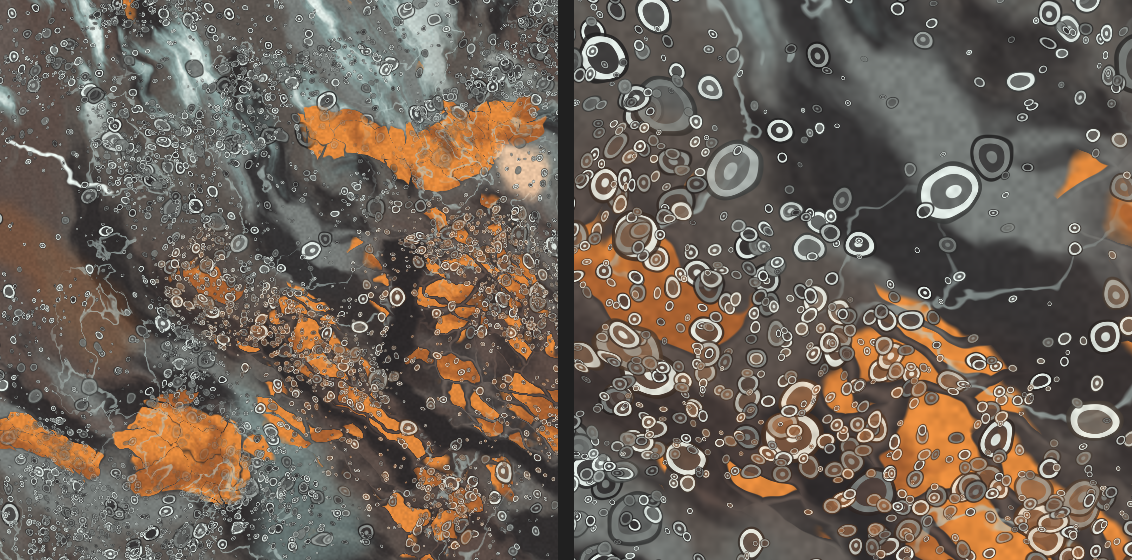
Left, the full canvas; right, a detail of the centre.
This texture is drawn by a Shadertoy shader. Its source:

```glsl
// Acrylic pour painting: icy streaks, copper islands, dark rivers and ringed paint cells.
#define FLOW_STRETCH 2.0
#define WARP 0.13
#define ISLAND_SCALE 27.0
#define CELL_LAYERS 11
#define CELL_SCALE 15.0
#define CELL_GROWTH 1.17
#define RING_WIDTH 0.17
#define LACE 0.6

const vec3 INK = vec3(.16, .15, .155), UMBER = vec3(.36, .335, .315);
const vec3 PLUM = vec3(.36, .29, .265), SLATE = vec3(.47, .49, .48);
const vec3 TEAL = vec3(.52, .62, .61), ICE = vec3(.91, .95, .93);
const vec3 BEIGE = vec3(.9, .74, .6), RUST = vec3(.66, .38, .19);
const vec3 COPPER = vec3(.89, .54, .24);

vec3 hash3(vec2 p) {
  vec3 q = fract(p.xyx * vec3(.1031, .103, .0973));
  q += dot(q, q.yxz + 33.33);
  return fract((q.xxy + q.yzz) * q.zyx);
}

float noise(vec2 p) {
  vec2 i = floor(p), f = fract(p);
  f = f * f * (3. - 2. * f);
  return mix(mix(hash3(i).x, hash3(i + vec2(1, 0)).x, f.x),
    mix(hash3(i + vec2(0, 1)).x, hash3(i + 1.).x, f.x), f.y);
}

mat2 rotation(float a) { return mat2(cos(a), sin(a), -sin(a), cos(a)); }

float fbm(vec2 p) {
  float sum = 0., amp = .515;
  for (int i = 0; i < 5; i++) {
    sum += amp * noise(p);
    p = rotation(.6) * p * 2.03 + 7.1;
    amp *= .5;
  }
  return sum;
}

// Coordinates along and across the pour, steeper toward the top
vec2 flowFrame(vec2 p) {
  float angle = mix(.5, 1.08, smoothstep(.35, .8, p.y));
  angle -= .5 * smoothstep(.65, 1., p.x) * smoothstep(.5, .8, p.y);
  return rotation(angle) * (p - vec2(.45, .5)) / vec2(FLOW_STRETCH, 1);
}

// Distance to the segment from ends.xy to ends.zw
float segment(vec2 p, vec4 ends) {
  vec2 ab = ends.zw - ends.xy, ap = p - ends.xy;
  return length(ap - ab * clamp(dot(ap, ab) / dot(ab, ab), 0., 1.));
}

float pool(vec2 p, vec4 ends, float r) {
  return 1. - smoothstep(.5 * r, 1.4 * r, segment(p, ends));
}

// Gap between the two nearest seeds, and a random value of the nearest
vec2 islands(vec2 p) {
  float near = 9., next = 9., id = 0.;
  for (int k = 0; k < 9; k++) {
    vec2 cell = floor(p) + vec2(k % 3, k / 3) - 1.;
    vec3 h = hash3(cell + 50.);
    float d = length(cell + h.xy - p);
    if (d < near) { next = near; near = d; id = h.z; }
    else next = min(next, d);
  }
  return vec2(next - near, id);
}

// Ringed cells in clusters, from large to tiny
vec3 addCells(vec3 color, vec2 p, float solid, float broken) {
  for (int i = 0; i < CELL_LAYERS; i++) {
    float layer = float(i), scale = CELL_SCALE * pow(CELL_GROWTH, layer);
    mat2 turn = rotation(layer * 1.7 + .4);
    vec2 q = turn * p * scale, id = floor(q);
    vec3 h = hash3(id + layer * 37. + 200.), g = hash3(id + layer * 53. + 400.);
    float radius = mix(.12, .33, h.z * h.z);
    vec2 centre = .5 + (h.xy - .5) * (.9 - 2. * radius);
    vec2 home = (id + centre) * turn / scale;
    float cluster = smoothstep(.4, .75, noise(home * 9. + 11.));
    float quiet = pool(home, vec4(0, .62, .22, .5), .12);
    float shown = step(g.x, (.1 + .55 * cluster) * (1. - .75 * quiet));
    float rho = length((q - id - centre) * vec2(1, .85 + .3 * g.z)) / radius;
    float aa = .7 * scale / (radius * iResolution.y);
    shown *= (1. - .8 * solid) * (1. - smoothstep(1. - aa, 1. + aa, rho));
    float ring = 1. - smoothstep(RING_WIDTH - aa, RING_WIDTH + aa, abs(rho - .73) * 1.4);
    float eye = (1. - smoothstep(.25 - aa, .25 + aa, rho)) * step(.55, h.x);
    vec3 core = mix(mix(INK, SLATE, g.y), mix(PLUM, RUST, g.y), broken * .8);
    vec3 pale = mix(mix(SLATE, ICE, smoothstep(.1, .7, g.z)), BEIGE, .5 * broken * g.y);
    color = mix(color, core * (1. - .45 * smoothstep(.6, 1., rho)), .85 * shown);
    color = mix(color, pale, max(ring, eye) * shown * .95);
  }
  return color;
}

void mainImage(out vec4 fragColor, in vec2 fragCoord) {
  vec2 uv = fragCoord / iResolution.xy;
  vec2 swirl = vec2(fbm(uv * 6.), fbm(uv * 6. + 19.)) - .5;
  vec2 p = uv + WARP * swirl, flow = flowFrame(p);

  // Veils of grey, plum and black
  float streak = fbm(flow * vec2(7, 9)), veil = fbm(flow * vec2(11, 20) + 7.);
  vec3 color = mix(UMBER, SLATE, smoothstep(.44, .64, streak));
  color = mix(color, PLUM, .7 * smoothstep(.48, .64, fbm(flow * vec2(6, 10) + 31.)));
  color = mix(color, INK, .85 * smoothstep(.54, .68, fbm(flow * vec2(8, 13) + 63.)));
  color = mix(color, RUST, .3 * pool(p, vec4(0, .55, .2, .42), .06));

  // Icy streaks at the top, pale drift at the bottom
  float crest = smoothstep(.55, .87, uv.y + .4 * (streak - .5));
  crest *= 1. - .6 * smoothstep(.65, .85, uv.x);
  float drift = .6 * pool(p, vec4(.48, .3, .56, .05), .07);
  color = mix(color, TEAL, max(crest * smoothstep(.43, .58, veil), drift));
  color = mix(color, ICE, .9 * crest * smoothstep(.53, .67, veil));

  // Dark rivers
  float river = min(segment(p, vec4(.71, .55, .7, .35)), segment(p, vec4(.7, .35, .78, .2)));
  river = min(river, segment(p, vec4(.78, .2, 1.05, .15)));
  river = min(river, .008 + segment(p, vec4(.47, .45, .52, .34)));
  river = min(river, .008 + segment(p, vec4(.52, .34, .72, .14)));
  river = 1. - smoothstep(.016, .032, river + .05 * (veil - .5));

  // Copper: solid pools and a broken field of islands
  float solid = max(pool(p, vec4(.58, .78, .71, .73), .032), pool(p, vec4(.75, .73, .93, .8), .055));
  solid = max(solid, pool(p, vec4(.29, .22, .38, .17), .075));
  solid = max(solid, pool(p, vec4(0, .21, .17, .19), .035));
  float broken = max(pool(p, vec4(.8, .5, .92, .3), .17), pool(p, vec4(.5, .4, .78, .06), .1));
  broken = max(broken, .7 * pool(p, vec4(.36, .54, .42, .42), .06));
  color = mix(color, PLUM, .6 * broken);
  vec2 isle = islands(flow * ISLAND_SCALE + swirl);
  float cover = max(1.2 * solid, .72 * broken) + .9 * (fbm(uv * 9. + 5.) - .5) - river;
  float shore = min(isle.x - mix(.14, -.02, solid), .6 * (cover - .12 - .8 * isle.y));
  color = mix(color, INK, .6 * smoothstep(-.13, 0., shore) * max(solid, broken));
  vec3 metal = mix(RUST, COPPER, smoothstep(.3, .52, fbm(flow * 24.)));
  color = mix(color, metal, smoothstep(0., .05, shore));
  color = mix(color, INK, .9 * river);

  // Pale lace, warm glare and a white crease
  float web = 1. - smoothstep(.004, .022, abs(fbm(p * 13. + 3.) - .5));
  web *= smoothstep(.45, .7, noise(uv * 5. + 8.)) * (1. - river);
  color = mix(color, mix(TEAL, ICE, .5), LACE * web);
  color = mix(color, BEIGE * 1.08, .85 * pool(p, vec4(.92, .71, .96, .67), .04));
  color = mix(color, ICE, 1. - smoothstep(.001, .005, segment(p, vec4(0, .75, .2, .65))));

  vec2 wobble = vec2(noise(uv * 70.), noise(uv * 70. + 9.));
  color = addCells(color, uv + .045 * swirl + .003 * wobble, solid, broken);
  color *= .93 + .14 * noise(uv * 260.); // Paint grain
  fragColor = vec4(color, 1);
}
```
